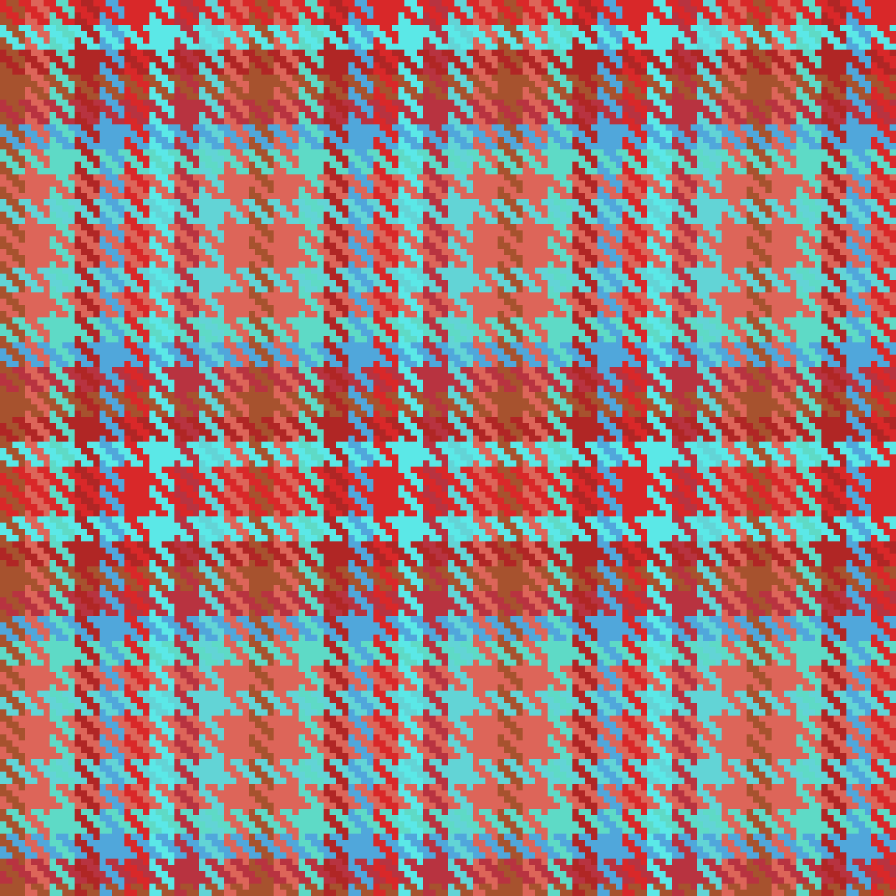
A Shadertoy shader for this pattern:

```glsl
// Woven houndstooth plaid: striped warp and mirrored weft in a 2/2 twill.

#define THREADS 144.0
#define STRIPE 4.0
#define SAMPLES 3
#define RED vec3(0.85, 0.155, 0.16)
#define DARK_RED vec3(0.69, 0.15, 0.145)
#define CRIMSON vec3(0.72, 0.20, 0.25)
#define BROWN vec3(0.655, 0.32, 0.18)
#define SALMON vec3(0.865, 0.395, 0.35)
#define CYAN vec3(0.355, 0.91, 0.905)
#define AQUA vec3(0.385, 0.83, 0.84)
#define TEAL vec3(0.37, 0.855, 0.775)
#define BLUE vec3(0.315, 0.655, 0.86)

const int STRIPES = 10;
const float SETT = STRIPE * float(STRIPES);
const float MIRRORED_SETT = 2.0 * SETT - 1.0; // the last thread is shared
const float WEFT_OFFSET = 14.0;

// Stripe order from left to right, repeated
const vec3 WARP[STRIPES] = vec3[STRIPES](
    BROWN, SALMON, TEAL, DARK_RED, BLUE, RED, CYAN, CRIMSON, AQUA, SALMON);

// Stripe order from the outer edge to the mirror thread
const vec3 WEFT[STRIPES] = vec3[STRIPES](
    RED, CYAN, DARK_RED, BROWN, CRIMSON, BLUE, TEAL, SALMON, AQUA, SALMON);

vec3 warpColor(float column) {
    return WARP[int(mod(column, SETT) / STRIPE)];
}

vec3 weftColor(float row) {
    float position = mod(row + WEFT_OFFSET, MIRRORED_SETT);
    float mirrored = min(position, MIRRORED_SETT - 1.0 - position);
    return WEFT[int(mirrored / STRIPE)];
}

// Over two, under two, stepping one thread per row
vec3 weave(vec2 uv) {
    vec2 thread = floor(uv * THREADS);
    bool warpOnTop = mod(thread.x + thread.y, 4.0) < 2.0;
    return warpOnTop ? warpColor(thread.x) : weftColor(thread.y);
}

void mainImage(out vec4 fragColor, in vec2 fragCoord) {
    // Average a grid of samples to smooth the thread edges
    vec3 sum = vec3(0.0);
    for (int j = 0; j < SAMPLES; j++) {
        for (int i = 0; i < SAMPLES; i++) {
            vec2 offset = (vec2(i, j) + 0.5) / float(SAMPLES) - 0.5;
            sum += weave((fragCoord + offset) / iResolution.y);
        }
    }
    fragColor = vec4(sum / float(SAMPLES * SAMPLES), 1.0);
}
```
